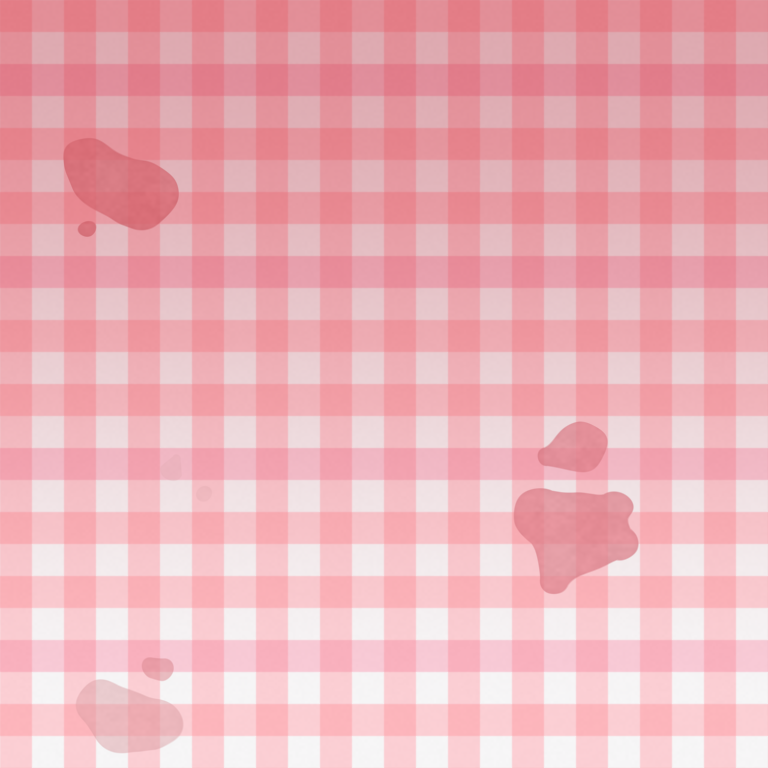
A WebGL 1 fragment shader for this pattern:

```glsl
precision highp float;
// Pink gingham cloth, 12 by 12 checks, shaded towards the top and marked by soft stains.

uniform vec2 u_resolution;

float hash(vec2 p) {
  return fract(sin(dot(p, vec2(127.1, 311.7))) * 43758.5453);
}

float noise(vec2 p) {
  vec2 i = floor(p), f = fract(p);
  f = f * f * (3.0 - 2.0 * f);
  return mix(mix(hash(i), hash(i + vec2(1.0, 0.0)), f.x),
             mix(hash(i + vec2(0.0, 1.0)), hash(i + vec2(1.0, 1.0)), f.x), f.y);
}

// Coverage of the coloured half of each repeat
float stripe(float x, float blur) {
  float d = abs(fract(x * 12.0 + 0.25) - 0.5);
  return 1.0 - smoothstep(0.25 - blur * 12.0, 0.25 + blur * 12.0, d);
}

float smoothMin(float a, float b, float k) {
  float h = max(k - abs(a - b), 0.0) / k;
  return min(a, b) - h * h * k * 0.25;
}

// Capsule whose radius runs from ra to rb
float taper(vec2 p, vec2 a, vec2 b, float ra, float rb) {
  vec2 ab = b - a;
  float t = clamp(dot(p - a, ab) / dot(ab, ab), 0.0, 1.0);
  return length(p - a - ab * t) - mix(ra, rb, t);
}

// Tint inside the distance d, with a slightly darker rim
vec3 stain(vec3 base, vec3 tint, float d, float strength, float grain, float px) {
  float cover = 1.0 - smoothstep(-px, px, d);
  float rim = exp(-abs(d) * 450.0) * 0.03;
  return mix(base, tint + grain - rim, cover * strength);
}

void main() {
  vec2 uv = gl_FragCoord.xy / u_resolution;
  float px = 1.0 / min(u_resolution.x, u_resolution.y);
  float blur = max(px, 0.0014);

  // Woven checks: white, single stripe, crossing stripes
  float across = stripe(uv.x, blur);
  float down = stripe(1.0 - uv.y, blur);
  vec3 color = mix(vec3(0.965, 0.962, 0.965), vec3(0.985, 0.81, 0.83), max(across, down));
  color = mix(color, vec3(0.99, 0.71, 0.735), across * down);

  // Every third row leans to lilac
  float row = floor((1.0 - uv.y) * 12.0);
  float lilac = down * step(0.5, mod(row, 3.0)) * step(mod(row, 3.0), 1.5);
  color += lilac * vec3(-0.012, -0.014, 0.012);

  // Rosy shade that deepens upwards
  color *= mix(vec3(1.0), vec3(0.90, 0.69, 0.715), smoothstep(0.05, 1.0, uv.y));

  // Stain outlines wobble a little
  vec2 p = uv + 0.008 * (vec2(noise(uv * 28.0), noise(uv * 28.0 + 40.0)) - 0.5);
  float grain = 0.03 * (noise(uv * vec2(150.0, 190.0)) - 0.5)
              + 0.03 * (noise(uv * 60.0 + 9.0) - 0.5);

  // Upper left: two lobes and a drop
  float d = smoothMin(taper(p, vec2(0.115, 0.787), vec2(0.125, 0.770), 0.034, 0.034),
                      taper(p, vec2(0.168, 0.750), vec2(0.184, 0.747), 0.046, 0.047), 0.03);
  d = min(d, length(p - vec2(0.111, 0.702)) - 0.012);
  color = stain(color, vec3(0.835, 0.40, 0.435), d, 0.72, grain, px);

  // Right: squarish splash with a leg, and a tailed drop above
  d = taper(p, vec2(0.706, 0.326), vec2(0.750, 0.306), 0.036, 0.048);
  d = smoothMin(d, taper(p, vec2(0.750, 0.306), vec2(0.800, 0.341), 0.040, 0.022), 0.02);
  d = smoothMin(d, taper(p, vec2(0.765, 0.306), vec2(0.810, 0.288), 0.040, 0.020), 0.02);
  d = smoothMin(d, taper(p, vec2(0.733, 0.290), vec2(0.722, 0.246), 0.026, 0.018), 0.03);
  d = min(d, smoothMin(length(p - vec2(0.757, 0.418)) - 0.031,
                       taper(p, vec2(0.713, 0.405), vec2(0.750, 0.408), 0.012, 0.019), 0.02));
  color = stain(color, vec3(0.87, 0.50, 0.54), d, 0.72, grain, px);

  // Lower left: pale bean and a drop
  d = smoothMin(taper(p, vec2(0.130, 0.084), vec2(0.150, 0.064), 0.031, 0.032),
                taper(p, vec2(0.170, 0.058), vec2(0.203, 0.056), 0.033, 0.034), 0.03);
  color = stain(color, vec3(0.86, 0.62, 0.64), d, 0.48, grain, px);
  d = taper(p, vec2(0.196, 0.130), vec2(0.211, 0.130), 0.013, 0.014);
  color = stain(color, vec3(0.87, 0.55, 0.58), d, 0.55, grain, px);

  // Two faint specks
  d = min(taper(p, vec2(0.224, 0.386), vec2(0.231, 0.403), 0.014, 0.005),
          length(p - vec2(0.267, 0.358)) - 0.010);
  color = stain(color, vec3(0.87, 0.66, 0.68), d, 0.26, grain, px);

  // Fine cloth grain
  color += 0.008 * (noise(uv * 256.0) - 0.5);
  gl_FragColor = vec4(color, 1.0);
}
```
